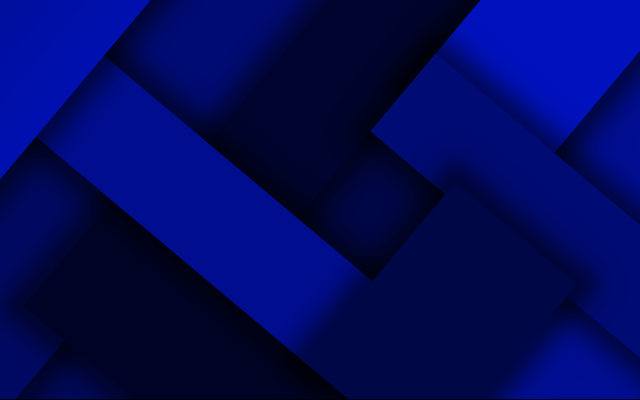
Reproduce this background procedurally as a Shadertoy shader.

```glsl
// Overlapping blue paper panels on a tilted grid, each with a soft shadow.
// Panels are boxes in rotated axes, painted from the lowest to the highest;
// each one first darkens what lies around it, then covers it.

#define TILT 0.6985           // grid angle in radians
#define SHADOW_WIDTH 0.055    // shadow reach, in canvas heights
#define SHADOW_DEPTH 0.50     // darkening right at a panel's edge
#define GREEN_RATIO 0.093     // green relative to blue
#define BORDER 0.004          // dark line along the bottom
#define FAR 9.0               // beyond the canvas

vec3 blue(float level) {
    return vec3(0.0, GREEN_RATIO * level, level);
}

// Signed distance to the box with corners lo and hi
float boxDistance(vec2 q, vec2 lo, vec2 hi) {
    vec2 d = max(lo - q, q - hi);
    return length(max(d, 0.0)) + min(max(d.x, d.y), 0.0);
}

// Lays one panel and its shadow over the colour so far
void panel(inout vec3 col, vec2 q, vec2 lo, vec2 hi, float level) {
    float d = boxDistance(q, lo, hi);
    float reach = max(d, 0.0) / SHADOW_WIDTH;
    col *= 1.0 - SHADOW_DEPTH * exp(-reach * reach);
    float halfPixel = 0.5 / iResolution.y;
    col = mix(blue(level), col, smoothstep(-halfPixel, halfPixel, d));
}

void mainImage(out vec4 fragColor, in vec2 fragCoord) {
    // Grid axes from the upper left corner: q.x runs down right, q.y up right
    vec2 p = vec2(fragCoord.x, iResolution.y - fragCoord.y) / iResolution.y;
    float c = cos(TILT), s = sin(TILT);
    vec2 q = vec2(c * p.x + s * p.y, s * p.x - c * p.y);

    // Floor, seen as the central square
    vec3 col = blue(0.28);

    // Lower left group
    panel(col, q, vec2(0.600, -FAR), vec2(FAR, -0.500), 0.36);
    panel(col, q, vec2(-FAR, -FAR), vec2(0.671, -0.204), 0.38);
    panel(col, q, vec2(0.5375, -0.548), vec2(FAR, -0.204), 0.145);

    // Upper middle group
    panel(col, q, vec2(-FAR, 0.000), vec2(0.629, FAR), 0.455);
    panel(col, q, vec2(0.629, 0.000), vec2(0.920, FAR), 0.18);

    // Right side group
    panel(col, q, vec2(1.200, 0.500), vec2(FAR, FAR), 0.57);
    panel(col, q, vec2(0.920, 0.500), vec2(1.307, FAR), 0.74);
    panel(col, q, vec2(1.500, -FAR), vec2(FAR, 0.400), 0.57);

    // Long bands and the navy block across them
    panel(col, q, vec2(0.920, 0.344), vec2(FAR, 0.598), 0.45);
    panel(col, q, vec2(0.200, -0.204), vec2(1.200, 0.0605), 0.56);
    panel(col, q, vec2(1.165, -0.204), vec2(1.5615, 0.3835), 0.275);

    // Bright corner, lighter towards its edge
    panel(col, q, vec2(-FAR), vec2(0.2885, FAR), 0.61 + 0.28 * q.x);

    // Bottom border
    col *= smoothstep(0.0, BORDER, 1.0 - p.y);
    fragColor = vec4(col, 1.0);
}
```
